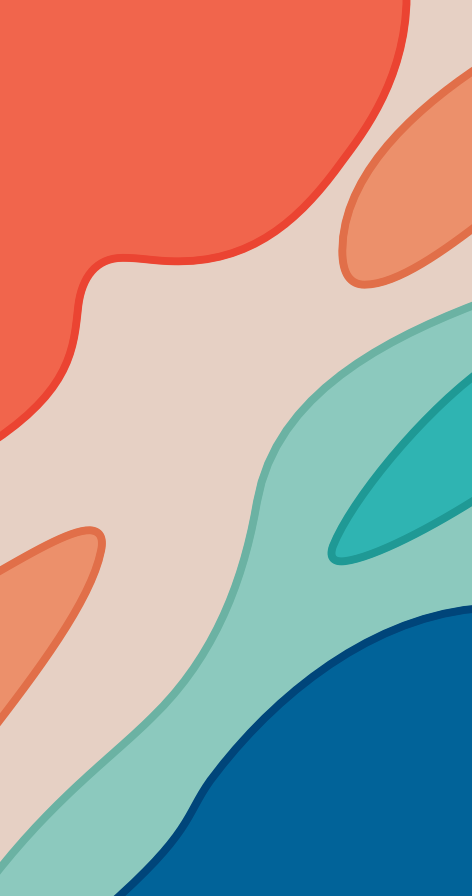
A WebGL 1 fragment shader for this background:

```glsl
precision highp float;
// Flat paper-cut blobs in coral, peach, mint, teal and blue on sand.
// Each outline is a closed chain of cubic curves; a signed distance
// (nearest segment plus crossing parity) gives its fill and its rim.
uniform vec2 u_resolution;

const float CANVAS_HEIGHT = 7.68;
const float RIM = 0.034; // half width of the outline

// Start value of a signed field: x = squared distance, y = side (+1 outside)
const vec2 EMPTY = vec2(1e4, 1.0);

vec2 cubic(vec2 a, vec2 b, vec2 c, vec2 d, float t) {
  float s = 1.0 - t;
  return s * s * s * a + 3.0 * s * s * t * b + 3.0 * s * t * t * c + t * t * t * d;
}

// Adds one cubic curve to the field as seen from p
void curve(inout vec2 field, vec2 p, vec2 a, vec2 b, vec2 c, vec2 d) {
  vec2 from = a;
  for (int i = 1; i <= 16; i++) {
    vec2 to = cubic(a, b, c, d, float(i) / 16.0);
    vec2 edge = to - from;
    vec2 rel = p - from;
    vec2 gap = rel - edge * clamp(dot(rel, edge) / dot(edge, edge), 0.0, 1.0);
    field.x = min(field.x, dot(gap, gap));
    // Flip the side when a horizontal ray from p crosses the segment
    if ((from.y > p.y) != (to.y > p.y) && rel.x < edge.x * rel.y / edge.y) {
      field.y = -field.y;
    }
    from = to;
  }
}

// Lays a rimmed shape over the colour
void paint(inout vec3 color, vec2 field, vec3 fill, vec3 rim) {
  float dist = sqrt(field.x) * field.y;
  float soft = 0.6 * CANVAS_HEIGHT / u_resolution.y;
  color = mix(color, rim, 1.0 - smoothstep(-soft, soft, dist - RIM));
  color = mix(color, fill, 1.0 - smoothstep(-soft, soft, dist + RIM));
}

// The last curve of each shape closes it outside the canvas
vec2 coralBlob(vec2 p) {
  vec2 f = EMPTY;
  curve(f, p, vec2(3.48, -0.1), vec2(3.5, 0.65), vec2(3.1, 1.15), vec2(2.93, 1.38));
  curve(f, p, vec2(2.93, 1.38), vec2(2.6, 1.84), vec2(2.2, 2.24), vec2(1.53, 2.24));
  curve(f, p, vec2(1.53, 2.24), vec2(1.32, 2.24), vec2(1.22, 2.21), vec2(1.05, 2.21));
  curve(f, p, vec2(1.05, 2.21), vec2(0.82, 2.21), vec2(0.7, 2.38), vec2(0.67, 2.62));
  curve(f, p, vec2(0.67, 2.62), vec2(0.63, 2.98), vec2(0.62, 3.34), vec2(-0.1, 3.81));
  curve(f, p, vec2(-0.1, 3.81), vec2(-3.0), vec2(-3.0), vec2(3.48, -0.1));
  return f;
}

vec2 rightPetal(vec2 p) {
  vec2 f = EMPTY;
  curve(f, p, vec2(4.15, 0.54), vec2(3.55, 0.93), vec2(2.93, 1.5), vec2(2.93, 2.15));
  curve(f, p, vec2(2.93, 2.15), vec2(2.93, 2.35), vec2(3.0, 2.44), vec2(3.12, 2.44));
  curve(f, p, vec2(3.12, 2.44), vec2(3.4, 2.44), vec2(3.8, 2.15), vec2(4.15, 1.88));
  curve(f, p, vec2(4.15, 1.88), vec2(5.0, 1.8), vec2(5.0, 0.6), vec2(4.15, 0.54));
  return f;
}

vec2 leftPetal(vec2 p) {
  vec2 f = EMPTY;
  curve(f, p, vec2(-0.1, 4.95), vec2(0.25, 4.75), vec2(0.6, 4.54), vec2(0.77, 4.545));
  curve(f, p, vec2(0.77, 4.545), vec2(0.85, 4.55), vec2(0.89, 4.6), vec2(0.865, 4.72));
  curve(f, p, vec2(0.865, 4.72), vec2(0.78, 5.15), vec2(0.3, 5.78), vec2(-0.1, 6.3));
  curve(f, p, vec2(-0.1, 6.3), vec2(-1.0, 6.2), vec2(-1.0, 5.0), vec2(-0.1, 4.95));
  return f;
}

vec2 mintWave(vec2 p) {
  vec2 f = EMPTY;
  curve(f, p, vec2(4.15, 2.58), vec2(3.3, 2.9), vec2(2.36, 3.38), vec2(2.2, 4.3));
  curve(f, p, vec2(2.2, 4.3), vec2(2.09, 4.95), vec2(1.85, 5.62), vec2(1.3, 6.15));
  curve(f, p, vec2(1.3, 6.15), vec2(0.95, 6.5), vec2(0.45, 6.85), vec2(-0.1, 7.57));
  curve(f, p, vec2(-0.1, 7.57), vec2(-1.0, 12.0), vec2(9.0, 12.0), vec2(4.15, 2.58));
  return f;
}

vec2 tealPetal(vec2 p) {
  vec2 f = EMPTY;
  curve(f, p, vec2(4.15, 3.15), vec2(3.6, 3.55), vec2(3.0, 4.3), vec2(2.85, 4.68));
  curve(f, p, vec2(2.85, 4.68), vec2(2.81, 4.79), vec2(2.87, 4.82), vec2(2.95, 4.81));
  curve(f, p, vec2(2.95, 4.81), vec2(3.2, 4.78), vec2(3.7, 4.52), vec2(4.15, 4.23));
  curve(f, p, vec2(4.15, 4.23), vec2(5.0, 4.2), vec2(5.0, 3.2), vec2(4.15, 3.15));
  return f;
}

vec2 blueHill(vec2 p) {
  vec2 f = EMPTY;
  curve(f, p, vec2(4.15, 5.21), vec2(3.2, 5.27), vec2(2.35, 5.95), vec2(1.8, 6.69));
  curve(f, p, vec2(1.8, 6.69), vec2(1.58, 7.0), vec2(1.65, 7.13), vec2(0.9, 7.79));
  curve(f, p, vec2(0.9, 7.79), vec2(0.9, 9.0), vec2(7.0, 9.0), vec2(4.15, 5.21));
  return f;
}

void main() {
  // Canvas units, with y measured downward from the top edge
  vec2 uv = gl_FragCoord.xy / u_resolution;
  vec2 p = vec2(uv.x * 4.04, (1.0 - uv.y) * CANVAS_HEIGHT);

  vec3 peach = vec3(0.925, 0.565, 0.42);
  vec3 peachRim = vec3(0.882, 0.435, 0.285);
  vec3 color = vec3(0.9, 0.816, 0.77); // sand
  paint(color, coralBlob(p), vec3(0.945, 0.398, 0.3), vec3(0.922, 0.267, 0.195));
  paint(color, rightPetal(p), peach, peachRim);
  paint(color, leftPetal(p), peach, peachRim);
  paint(color, mintWave(p), vec3(0.55, 0.79, 0.745), vec3(0.42, 0.698, 0.64));
  paint(color, tealPetal(p), vec3(0.184, 0.706, 0.698), vec3(0.12, 0.6, 0.585));
  paint(color, blueHill(p), vec3(0.004, 0.39, 0.6), vec3(0.0, 0.27, 0.48));
  gl_FragColor = vec4(color, 1.0);
}
```
